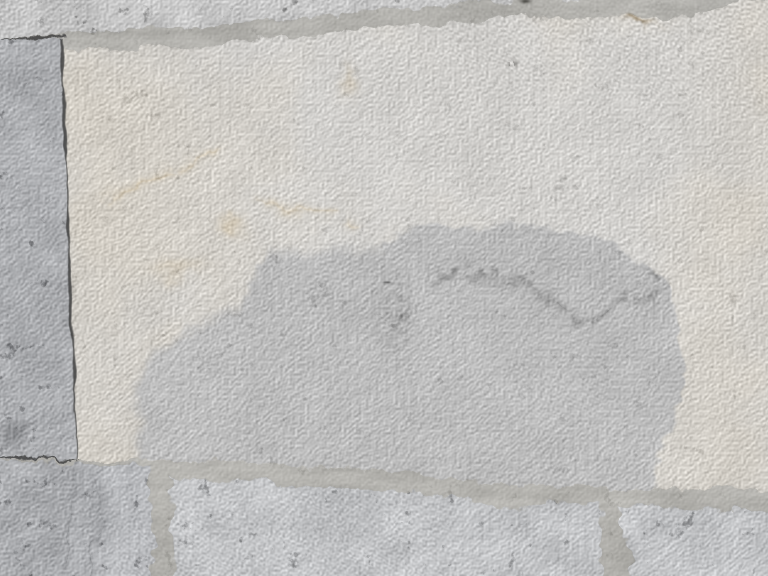
Write a Shadertoy shader that draws this texture.

```glsl
// A wall of pale dressed stone: one large slab with a damp patch, mortar joints,
// open cracks and rust stains. Edges are signed distances roughened by noise;
// the tooled surface is two wavy ripple sets plus embossed grain.

const vec3 DRY_STONE = vec3(.822, .816, .804);
const vec3 DAMP_STONE = vec3(.734);
const vec3 UPPER_STONE = vec3(.775);
const vec3 LOWER_STONE = vec3(.765, .77, .778);
const vec3 SHADED_STONE = vec3(.68, .686, .698);
const vec3 MORTAR = vec3(.705, .7, .682);
const vec3 RUST_TINT = vec3(.01, .03, .065);
const float RIPPLE_FREQ = 760.;
const float RIPPLE_GAIN = .018;
const float GRAIN_GAIN = .13;
const float EDGE_ROUGH = .022;

float hash(vec2 p) { return fract(sin(dot(p, vec2(127.1, 311.7))) * 43758.5453); }

float noise(vec2 p) {
    vec2 i = floor(p), f = fract(p);
    f = f * f * (3. - 2. * f);
    return mix(mix(hash(i), hash(i + vec2(1, 0)), f.x),
               mix(hash(i + vec2(0, 1)), hash(i + 1.), f.x), f.y);
}

float fbm(vec2 p) {
    float sum = 0., gain = .53;
    for (int i = 0; i < 4; i++) {
        sum += gain * noise(p);
        p = mat2(1.6, 1.2, -1.2, 1.6) * p + 7.3;
        gain *= .5;
    }
    return sum;
}

float segment(vec2 p, float ax, float ay, float bx, float by) {
    vec2 a = vec2(ax, ay), d = vec2(bx, by) - a;
    return length(p - a - d * clamp(dot(p - a, d) / dot(d, d), 0., 1.));
}

// Soft blob with a centre and two radii
float spot(vec2 p, float x, float y, float rx, float ry) {
    vec2 q = (p - vec2(x, y)) / vec2(rx, ry);
    return exp(-dot(q, q));
}

float ramp(float a, float b, float x) { return clamp((x - a) / (b - a), 0., 1.); }

float inside(float d) {
    float soft = max(.0018, .8 / iResolution.y);
    return smoothstep(-soft, soft, d);
}

// Positive inside the damp patch
float dampPatch(vec2 p) {
    float fall = ramp(.93, 1.19, p.x);
    float top = .385 + .095 * ramp(.25, .42, p.x) + .085 * smoothstep(.41, .47, p.x)
              + .045 * smoothstep(.62, .75, p.x) - .125 * fall * fall;
    float left = .234 + .026 * smoothstep(.33, .39, p.y);
    float right = 1.186 - .046 * smoothstep(.4, .14, p.y) - .02 * smoothstep(.44, .5, p.y);
    return min(top - p.y, min(p.x - left, right - p.x));
}

void mainImage(out vec4 fragColor, in vec2 fragCoord) {
    vec2 p = fragCoord / iResolution.y;
    float broad = fbm(p * 5.), mottled = fbm(p * 22. + 40.);
    vec2 wobble = vec2(mottled, fbm(p * 24. + 90.)) - .5;
    vec2 teeth = vec2(noise(p * 75.), fbm(p * 65. + 20.)) - .5;
    vec2 q = p + EDGE_ROUGH * (wobble + .8 * teeth), s = p + .05 * wobble + .01 * teeth;
    // Joint curves
    float crackX = .107 + .037 * (.92 - p.y) + .01 * wobble.x;
    float slabTop = .91 + .061 * ramp(.21, .88, q.x) + .03 * smoothstep(1.15, 1.34, q.x);
    float slabBase = .203 - .02 * q.x - .03 * smoothstep(.55, .95, q.x);
    float lowerTop = .187 - .06 * q.x - .018 * spot(q, .88, q.y, .05, 1.);
    // Signed distances of the stones
    float slab = min(p.x - crackX, min(slabTop - q.y, q.y - slabBase));
    float upper = q.y - .931 - .075 * q.x;
    float leftBlock = min(crackX - p.x, min(.931 - q.y, q.y - .203));
    float corner = min(.262 - q.x, .201 - .05 * q.x - q.y);
    float rightStart = mix(1.1, 1.072, ramp(0., .12, q.y));
    float lower = min(lowerTop - q.y, max(min(q.x - .298, 1.043 - q.x), q.x - rightStart));
    float shaded = max(leftBlock, corner);
    float stone = max(max(slab, upper), max(lower, shaded));
    // Base colours
    float inSlab = inside(slab), inStone = inside(stone), outer = inStone * (1. - inSlab);
    float blur = mix(.016, .005, smoothstep(.55, .72, p.x));
    float damp = inSlab * smoothstep(-blur, blur, dampPatch(p + .035 * wobble + .012 * teeth));
    vec3 col = MORTAR + .12 * (fbm(p * vec2(12, 70)) - .5);
    col = mix(col, UPPER_STONE, inside(upper));
    col = mix(col, LOWER_STONE, inside(lower));
    col = mix(col, SHADED_STONE + .06 * smoothstep(.17, .22, p.x), inside(shaded));
    col = mix(col, mix(DRY_STONE, DAMP_STONE, damp), inSlab);
    // Rust on the dry slab
    float vein = min(segment(s, .15, .63, .38, .74), segment(s, .45, .645, .63, .605));
    float warm = .35 * smoothstep(.38, .7, broad) + .35 * smoothstep(.45, .12, p.x)
               + .3 * smoothstep(1.12, 1.34, p.x)
               + 1.3 * exp(-vein / .006) * smoothstep(.35, .6, mottled)
               + 1.3 * spot(s, .4, .6, .022, .014) + .8 * spot(s, .31, .53, .04, .015)
               + spot(s, .605, .865, .012, .03);
    col -= RUST_TINT * warm * inSlab * (1. - damp);
    // Smudges and seam in the damp patch
    float seam = min(min(segment(s, .77, .518, .87, .54), segment(s, .87, .54, .93, .485)),
                     min(segment(s, .93, .485, 1.03, .443), segment(s, 1.03, .443, 1.14, .51)));
    float smudge = .15 * exp(-seam / .008) + .14 * spot(s, .685, .455, .03, .055)
                 + .09 * spot(s, .82, .52, .05, .02) + .25 * spot(s, 1.14, .52, .016, .025);
    col -= smudge * smoothstep(.3, .65, .5 * mottled + .5 * noise(p * 85.)) * damp;
    // Tooled ripples, grain and pits
    float phase = 9. * noise(p * 16.) + 5. * noise(p * 80.);
    float ripple = mix(sin(dot(p, vec2(.55, .83)) * RIPPLE_FREQ + phase),
                       sin(dot(p, vec2(-.6, .8)) * RIPPLE_FREQ + phase),
                       smoothstep(.4, .6, noise(p * 3. + 5.)));
    float grain = noise(p * 235.) - noise(p * 235. + vec2(-.6, .6));
    col += mix(.4, 1., inStone) * (RIPPLE_GAIN * ripple + GRAIN_GAIN * grain);
    col += .04 * (broad - .5) + (.06 + .08 * outer) * (mottled - .5);
    col -= smoothstep(.7, .85, fbm(p * 55. + 13.)) * (.08 + .12 * outer);
    // Edge shadows, chips and open cracks
    float split = min(segment(s, .12, .19, .12, 0.), segment(s, .165, .16, .17, 0.));
    col -= .05 * exp(-abs(stone) / .002) * noise(p * 30.) + .16 * exp(-split / .003) * mottled;
    col -= .3 * spot(p, .672, .51, .007, .002) + .4 * spot(p, .912, .998, .01, .004)
         + .15 * spot(s, .03, .245, .025, .025)
         + .25 * spot(s, .888, .885, .012, .012) * smoothstep(.4, .6, noise(p * 180.));
    col -= vec3(.18, .22, .28) * spot(s, 1.12, .962, .02, .007);
    float side = max(abs(p.x - crackX), max(p.y - .93, .2 - p.y));
    float ledge = min(segment(q, 0., .93, .11, .935), segment(q, 0., .207, .135, .201));
    float gap = .0035 * noise(p * 28.);
    col = mix(col, vec3(.25), .85 * inside(gap - min(side, ledge)));
    fragColor = vec4(clamp(col, 0., 1.), 1.);
}
```
